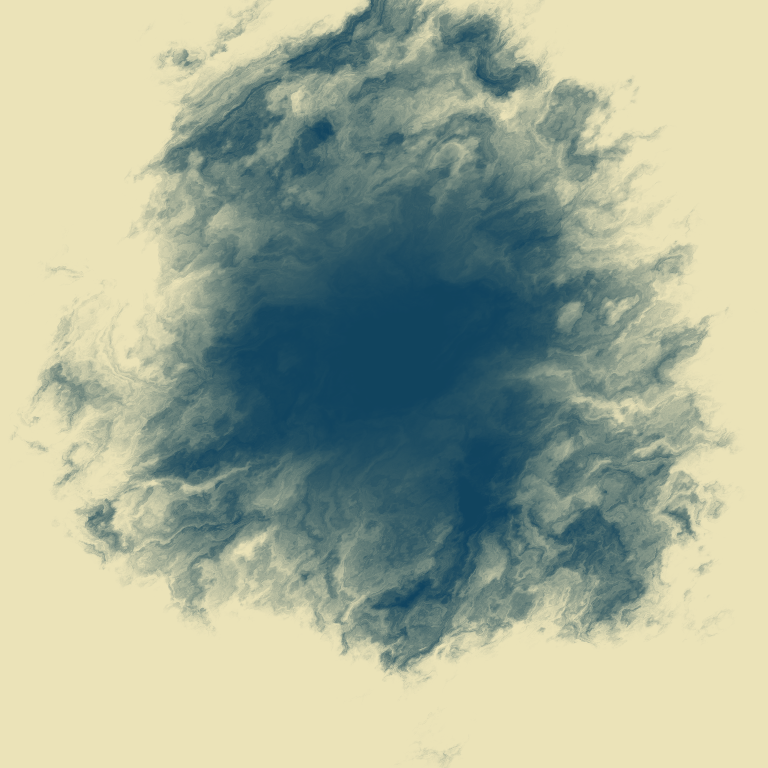
A WebGL 1 fragment shader for this background:

```glsl
precision highp float;
// Draws a ragged, cloudy blot of blue ink soaking into cream paper.

uniform vec2 u_resolution;

const vec3 PAPER = vec3(0.922, 0.890, 0.722);
const vec3 WASH = vec3(0.27, 0.40, 0.415);
const vec3 INK = vec3(0.065, 0.265, 0.37);
const vec2 CENTRE = vec2(0.505, 0.55);

float hash(vec2 p) {
  return fract(sin(dot(p, vec2(127.1, 311.7))) * 43758.55);
}

float noise(vec2 p) {
  vec2 cell = floor(p);
  vec2 f = fract(p);
  f = f * f * (3.0 - 2.0 * f);
  float low = mix(hash(cell), hash(cell + vec2(1.0, 0.0)), f.x);
  float high = mix(hash(cell + vec2(0.0, 1.0)), hash(cell + vec2(1.0)), f.x);
  return mix(low, high, f.y);
}

mat2 rotation(float angle) {
  float c = cos(angle);
  float s = sin(angle);
  return mat2(c, s, -s, c);
}

// Layered noise; gain sets how rough the fine layers are.
float fbm(vec2 p, float gain) {
  float sum = 0.0;
  float total = 0.0;
  float weight = 1.0;
  mat2 turn = rotation(0.55);
  for (int i = 0; i < 7; i++) {
    sum += weight * noise(p);
    total += weight;
    weight *= gain;
    p = turn * p * 2.03 + 17.3;
  }
  return sum / total;
}

// Soft round spot, 1 at its middle.
float spot(vec2 p, vec2 middle, float size) {
  vec2 d = (p - middle) / size;
  return exp(-dot(d, d));
}

// Folded noise with streaks rising to the right.
float cloud(vec2 p) {
  vec2 q = rotation(-0.6) * p * vec2(1.0, 1.0);
  q *= vec2(5.5, 8.5);
  vec2 fold = vec2(fbm(q + 3.1, 0.55), fbm(q + 41.7, 0.55)) - 0.5;
  return fbm(q * 1.3 + fold * 3.2, 0.62) - 0.5;
}

// Large dark and pale areas within the blot.
float patches(vec2 p) {
  float dark = 0.14 * spot(p, vec2(0.42, 0.84), 0.12)
    + 0.26 * spot(p, vec2(0.69, 0.69), 0.08)
    + 0.24 * spot(p, vec2(0.63, 0.37), 0.08)
    + 0.18 * spot(p, vec2(0.26, 0.42), 0.09)
    + 0.20 * spot(p, vec2(0.51, 0.25), 0.09)
    + 0.16 * spot(p, vec2(0.30, 0.66), 0.06);
  float pale = 0.30 * spot(p, vec2(0.18, 0.67), 0.10)
    + 0.24 * spot(p, vec2(0.79, 0.43), 0.09)
    + 0.16 * spot(p, vec2(0.90, 0.69), 0.10)
    + 0.14 * spot(p, vec2(0.68, 0.84), 0.08)
    + 0.14 * spot(p, vec2(0.17, 0.28), 0.10);
  return dark - pale;
}

// Bites taken out of the rim.
float notches(vec2 p) {
  return 0.10 * spot(p, vec2(0.34, 0.12), 0.08)
    + 0.06 * spot(p, vec2(0.60, 0.10), 0.10)
    + 0.07 * spot(p, vec2(0.96, 0.64), 0.06)
    + 0.06 * spot(p, vec2(0.10, 0.83), 0.08)
    + 0.07 * spot(p, vec2(0.73, 0.92), 0.06);
}

float inkDensity(vec2 p) {
  float radius = length(p - CENTRE);
  float grain = cloud(p);
  float drift = fbm(p * 7.0 + 9.0, 0.5) - 0.5;

  // Even in the core, broken and cloudy toward the rim.
  float contrast = mix(0.40, 1.75, smoothstep(0.10, 0.36, radius));
  float body = 1.12 - 2.0 * radius + patches(p);
  float density = body + grain * contrast + drift * 0.25;

  float inset = 0.475 - radius - notches(p);
  float rim = smoothstep(-0.015, 0.085, inset + grain * 0.24 + drift * 0.14);
  return clamp(density, 0.0, 1.0) * rim;
}

void main() {
  vec2 p = (gl_FragCoord.xy - 0.5 * u_resolution)
    / min(u_resolution.x, u_resolution.y) + 0.5;
  float density = inkDensity(p);
  vec3 color = mix(PAPER, WASH, smoothstep(0.02, 0.78, density));
  color = mix(color, INK, smoothstep(0.55, 1.0, density));
  gl_FragColor = vec4(color, 1.0);
}
```
